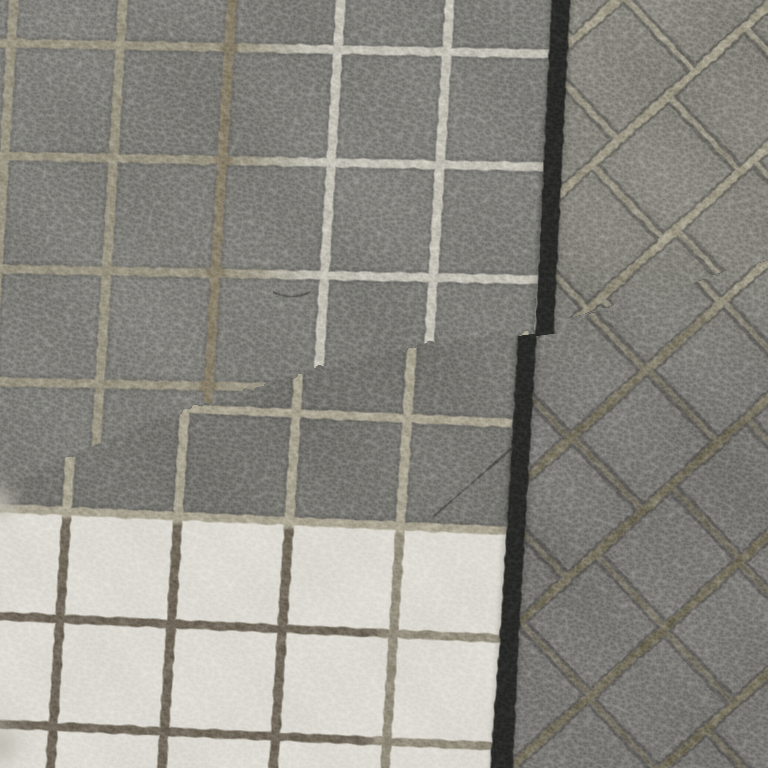
Write a WebGL 1 fragment shader that draws this texture.

```glsl
precision highp float;
// Weathered square tiles and diagonal paving, split by a dark joint and a sliding offset.
uniform vec2 u_resolution;

vec2 hash2(vec2 p) {
  return fract(sin(vec2(dot(p, vec2(127.1, 311.7)), dot(p, vec2(269.5, 183.3)))) * 4375.85);
}

// Distance to the nearest scattered cell centre
float cellular(vec2 p) {
  vec2 cell = floor(p), f = fract(p);
  float nearest = 2.0;
  for (int j = -1; j <= 1; j++) {
    for (int i = -1; i <= 1; i++) {
      vec2 o = vec2(float(i), float(j));
      nearest = min(nearest, length(o + hash2(cell + o) - f));
    }
  }
  return nearest;
}

float waves(vec2 p) {
  return (sin(p.x + 1.7 * sin(p.y * 0.8)) + sin(p.y * 1.3 + p.x * 0.6) + sin(p.x * 2.3 - p.y * 1.9)) / 3.0;
}

float lineDist(float x, float period) {
  return abs(mod(x + 0.5 * period, period) - 0.5 * period);
}

float stroke(float d, float halfWidth) {
  return 1.0 - smoothstep(halfWidth - 0.18, halfWidth + 0.18, d);
}

float segment(vec2 p, vec2 a, vec2 b) {
  vec2 ab = b - a;
  return length(p - a - ab * clamp(dot(p - a, ab) / dot(ab, ab), 0.0, 1.0));
}

// Square tiles: upper grey grid, lower grid that turns white
vec3 squareTiles(vec2 p, float grain, float rough) {
  float split = 63.8 - 0.5 * p.x + 0.0029 * p.x * p.x;
  float lower = smoothstep(-0.2, 0.2, p.y - split + 0.5 * rough);
  vec2 up = p + vec2(0.06 * p.y - 1.82, -0.02 * p.x - 5.6);
  vec2 low = p + vec2(0.064 * p.y - 12.96, -0.045 * p.x - 52.1);
  float white = lower * smoothstep(-0.2, 0.2, low.y - 14.06);

  vec3 tile = vec3(0.505, 0.503, 0.485) + 0.20 * (grain - 0.45) + 0.025 * waves(p * 0.13);
  tile -= 0.035 * lower;
  vec3 glaze = vec3(0.865, 0.855, 0.825) + 0.07 * (grain - 0.45) + 0.012 * waves(p * 0.3);
  tile = mix(tile, glaze, white);

  vec2 wobble = 0.12 * vec2(rough, waves(p.yx * 1.3));
  vec2 dUp = vec2(lineDist(up.x + wobble.x, 14.19), lineDist(up.y + wobble.y, 14.71));
  vec2 dLow = vec2(lineDist(low.x + wobble.x, 14.52), lineDist(low.y + wobble.y, 14.06));
  vec2 d = mix(dUp, dLow, lower);
  float nearGrout = min(d.x, d.y);
  tile *= 1.0 - 0.12 * (1.0 - white) * (1.0 - smoothstep(0.5, 1.3, nearGrout));

  // Grout: tan at left, pale toward the joint, brown among white tiles
  vec3 grout = mix(vec3(0.61, 0.59, 0.52), vec3(0.77, 0.76, 0.72), smoothstep(30.0, 42.0, p.x));
  float brownLine = 1.0 - smoothstep(0.8, 1.6, abs(up.x - 28.38));
  grout = mix(grout, vec3(0.52, 0.48, 0.40), 0.8 * brownLine * (1.0 - lower));
  grout = mix(grout, vec3(0.67, 0.65, 0.58), lower);
  float brown = smoothstep(14.7, 15.4, low.y) * (1.0 - 0.6 * smoothstep(40.0, 43.0, low.x));
  grout = mix(grout, vec3(0.44, 0.41, 0.36), lower * brown);
  grout += 0.16 * (grain - 0.45) + 0.04 * rough;
  float mask = max(stroke(d.x, 0.62), stroke(d.y, 0.56));
  vec3 col = mix(tile, grout, mask);

  // Hairline crack, twig and worn left edge
  float crack = stroke(segment(p, vec2(56.5, 67.2), vec2(66.5, 58.5)) + 0.1 * rough, 0.12);
  float twig = stroke(abs(p.y - 38.6 + 0.1 * (p.x - 38.0) * (p.x - 38.0)) + 3.0 * step(2.4, abs(p.x - 38.0)), 0.12);
  col *= 1.0 - 0.35 * max(crack, twig);
  float worn = exp(-0.25 * dot(p - vec2(0.0, 65.4), p - vec2(0.0, 65.4)));
  worn += exp(-0.15 * dot(p - vec2(0.0, 97.0), p - vec2(0.0, 97.0)));
  return mix(col, vec3(0.73, 0.72, 0.68), 0.75 * min(worn, 1.0));
}

// Diagonal paving in staggered rows, shifted below the split
vec3 diagonalPaving(vec2 p, float grain, float rough) {
  float lower = smoothstep(-0.2, 0.2, p.y - 42.3 + 0.3 * (p.x - 71.6));
  float along = p.y + 0.9 * p.x + 0.25 * rough;
  float across = p.y - 1.05 * p.x + 0.2 * rough;
  float rowUp = floor((along - 72.4) / 18.36);
  float rowLow = floor((along - 123.96) / 17.9);
  float mainUp = lineDist(along - 72.4, 18.36);
  float mainLow = lineDist(along - 123.96, 17.9);
  float crossUp = lineDist(across + 66.3 - 7.03 * sin(1.3 * rowUp), 19.4);
  float crossLow = lineDist(across + 5.47 - 5.0 * cos(1.571 * (rowLow + 0.55)), 19.14);
  float dMain = mix(mainUp, mainLow, lower) / 1.345;
  float dCross = mix(crossUp, crossLow, lower) / 1.45;

  vec3 stone = mix(vec3(0.535, 0.53, 0.50), vec3(0.485, 0.478, 0.465), smoothstep(25.0, 60.0, p.y));
  stone += 0.20 * (grain - 0.45) + 0.025 * waves(p * 0.17);
  stone *= 1.0 - 0.22 * stroke(abs(min(dMain, dCross) - 0.6), 0.25);
  vec3 grout = mix(vec3(0.63, 0.61, 0.54), vec3(0.46, 0.44, 0.37), smoothstep(28.0, 58.0, p.y));
  grout += 0.2 * (grain - 0.45) + 0.06 * waves(p * 0.9);
  return mix(stone, grout, max(stroke(dMain, 0.52), 0.8 * stroke(dCross, 0.32)));
}

void main() {
  // Canvas spans 100 units, with y measured downward
  vec2 p = 100.0 * gl_FragCoord.xy / u_resolution;
  p.y = 100.0 - p.y;
  float grain = 0.6 * cellular(vec2(p.x + 0.5 * p.y, p.y - 0.4 * p.x) * vec2(1.1, 1.7));
  grain += 0.4 * cellular(p * 2.6 + 17.0);
  float rough = waves(p * 1.6);

  // Dark joint steps sideways at the split
  float below = smoothstep(-0.2, 0.2, p.y - 43.6);
  float offset = p.x - mix(73.05 - 0.05 * p.y, 71.3 - 0.06 * p.y, below);
  vec3 col = mix(squareTiles(p, grain, rough), diagonalPaving(p, grain, rough), smoothstep(-0.2, 0.2, offset));
  vec3 rubber = vec3(0.165, 0.17, 0.16) + 0.10 * (grain - 0.45);
  float width = 1.2 + 0.25 * smoothstep(80.0, 100.0, p.y) + 0.12 * rough;
  col *= 1.0 - 0.15 * (1.0 - smoothstep(1.0, 2.2, abs(offset)));
  col = mix(col, rubber, stroke(abs(offset), width));
  gl_FragColor = vec4(col, 1.0);
}
```
